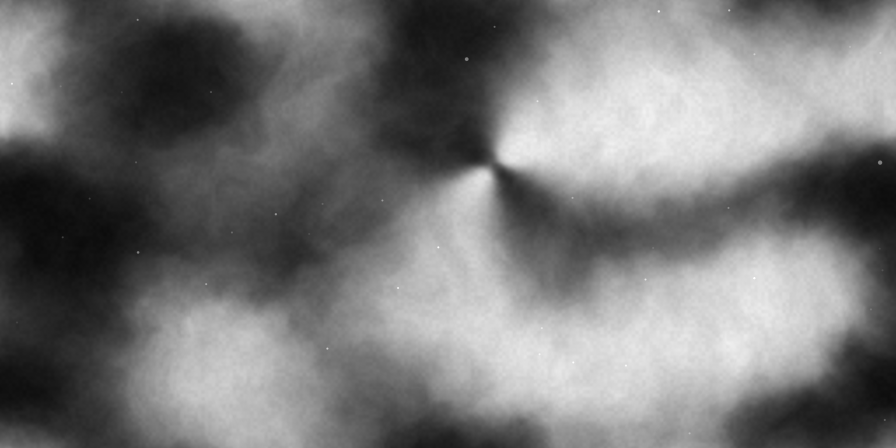
Give the GLSL for this texture, as a WebGL 1 fragment shader.

```glsl
precision highp float;
uniform vec2 u_resolution;

#define CONTRAST 10.8
#define BLACK 0.03
#define WHITE 0.92
#define WARP 0.07
#define CLOUD 0.19
#define WISP 0.15
#define GRAIN 0.045
#define KNOT vec2(0.547, 0.635)
#define KNOT_DEPTH 0.22
#define KNOT_FALLOFF 16.0
#define SPECK_CELLS vec2(24.0, 12.0)
#define SPECK_SHARE 0.15

const float TAU = 6.2831853;

float hash(vec2 p, float seed) {
  vec3 q = fract(vec3(p.xyx + seed) * vec3(0.1031, 0.1030, 0.0973));
  q += dot(q, q.yzx + 33.33);
  return fract((q.x + q.y) * q.z);
}

// Value noise that wraps after a whole number of cells
float noise(vec2 uv, vec2 cells, float seed) {
  vec2 p = uv * cells;
  vec2 i = floor(p);
  vec2 f = p - i;
  f = f * f * f * (f * (f * 6.0 - 15.0) + 10.0);
  vec2 a = mod(i, cells);
  vec2 b = mod(i + 1.0, cells);
  return mix(mix(hash(a, seed), hash(vec2(b.x, a.y), seed), f.x),
             mix(hash(vec2(a.x, b.y), seed), hash(b, seed), f.x), f.y);
}

// Layered noise, centred on zero
float fbm(vec2 uv, vec2 cells, float seed) {
  float sum = 0.0;
  float amp = 0.5;
  for (int k = 0; k < 5; k++) {
    sum += amp * (noise(uv, cells, seed + float(k) * 7.0) - 0.5);
    cells *= 2.0;
    amp *= 0.5;
  }
  return sum;
}

// Broad light and dark bands: layered sines, whole waves per tile
float bands(vec2 uv) {
  float x = TAU * uv.x;
  float y = TAU * (1.0 - uv.y);
  vec4 wave = vec4(-0.004, 0.010, -0.017, 0.0)
            + vec4(-0.036, 0.027, 0.057, 0.066) * cos(x)
            + vec4(-0.100, 0.049, -0.020, -0.025) * sin(x)
            + vec4(-0.073, -0.018, -0.006, 0.051) * cos(2.0 * x)
            + vec4(-0.009, 0.009, -0.008, -0.059) * sin(2.0 * x)
            + vec4(0.013, 0.050, 0.070, 0.0) * cos(3.0 * x)
            + vec4(-0.018, 0.024, 0.041, 0.0) * sin(3.0 * x);
  float stripe = (0.060 * sin(x) - 0.070) * cos(2.0 * y) * (1.0 - 0.4 * cos(y));
  return dot(wave, vec4(1.0, cos(y), sin(y), sin(2.0 * y))) + stripe;
}

// Uneven dark and bright brushes that meet in a point
float addKnot(float field, vec2 uv) {
  vec2 d = uv - KNOT;
  d = (d - floor(d + 0.5)) * vec2(2.0, 1.0);
  float r = length(d);
  float a = atan(d.y, d.x + 1e-5);
  float brush = 0.42 * cos(a) + 0.88 * sin(2.0 * a) + 0.32 * cos(3.0 * a - 0.67);
  brush = mix(-0.4, brush, smoothstep(0.0, 0.04, r));
  return mix(field, KNOT_DEPTH * brush, exp(-KNOT_FALLOFF * r * r));
}

// Sparse bright dust, one chance per cell
float specks(vec2 uv) {
  vec2 p = uv * SPECK_CELLS;
  vec2 cell = mod(floor(p), SPECK_CELLS);
  vec2 centre = 0.2 + 0.6 * vec2(hash(cell, 3.0), hash(cell, 5.0));
  float size = hash(cell, 9.0);
  float radius = 0.0015 + 0.008 * pow(size, 30.0);
  float soft = max(1.0 / u_resolution.y, 0.002);
  float dist = length(fract(p) - centre) / SPECK_CELLS.y;
  float disc = 1.0 - smoothstep(radius - 0.5 * soft, radius + soft, dist);
  return disc * step(hash(cell, 17.0), SPECK_SHARE) * mix(0.08, 0.4, size * size);
}

void main() {
  vec2 uv = gl_FragCoord.xy / u_resolution;

  // Bend the bands, then cloud them
  vec2 bend = vec2(fbm(uv, vec2(8.0, 4.0), 11.0), fbm(uv, vec2(8.0, 4.0), 53.0));
  vec2 bent = uv + WARP * bend * vec2(1.0, 2.0);
  float field = addKnot(bands(bent), uv + 0.015 * bend);
  field += CLOUD * fbm(bent, vec2(10.0, 6.0), 91.0);

  // Spread the tones evenly between black and white
  float tone = 1.0 / (1.0 + exp(-CONTRAST * field));
  tone = mix(BLACK, WHITE, tone);

  // Faint streaks, grain and dust
  float streaks = WISP * fbm(uv + 0.12 * bend, vec2(36.0, 12.0), 131.0);
  float grain = GRAIN * (noise(uv, vec2(256.0, 128.0), 171.0) - 0.5);
  tone += (streaks + grain) * (0.35 + 0.65 * tone) + specks(uv);

  gl_FragColor = vec4(vec3(clamp(tone, 0.0, 1.0)), 1.0);
}
```
